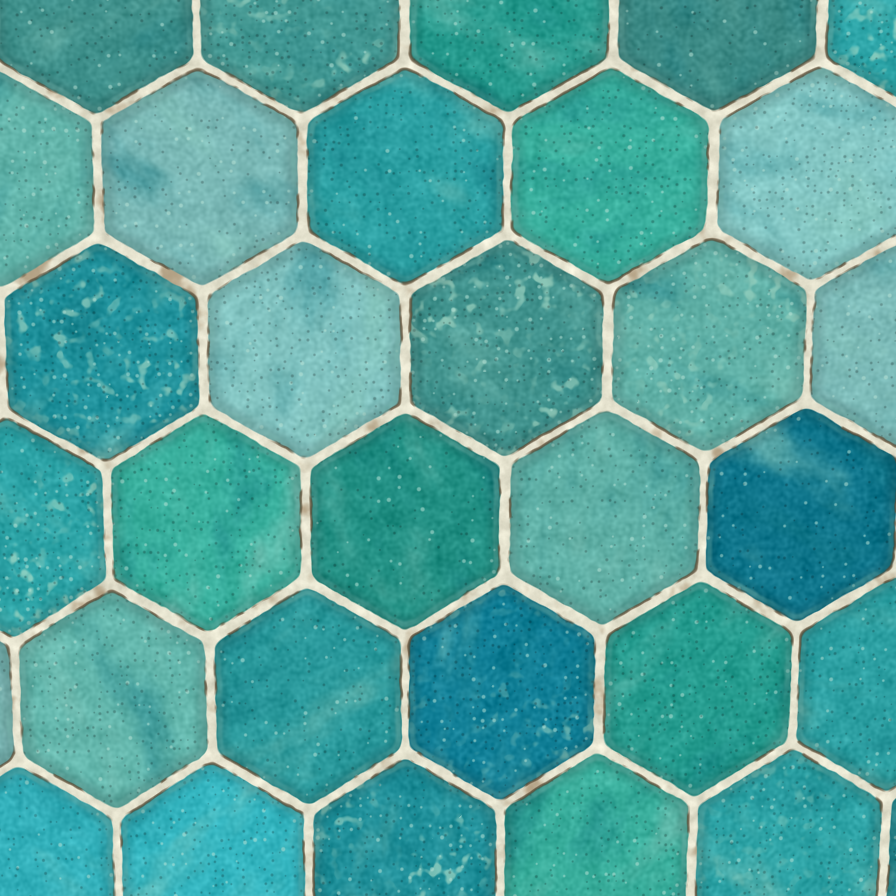
A Shadertoy shader for this pattern:

```glsl
// Hand-glazed hexagonal tiles in turquoise tones with worn cream grout.

const vec2 LATTICE = vec2(1.0, 1.732);   // period of each of the two hex sublattices
const float ROW_STEP = 0.1925;           // row spacing in canvas heights
const float GROUT_HALF = 0.024;          // half joint width in tile widths

vec2 hash22(vec2 p) {
    vec3 a = fract(vec3(p.xyx) * vec3(0.1031, 0.1030, 0.0973));
    a += dot(a, a.yzx + 33.33);
    return fract((a.xx + a.yz) * a.zy);
}

float gradDot(vec2 cell, vec2 offset) {
    return dot(hash22(cell) * 2.0 - 1.0, offset);
}

float gradientNoise(vec2 p) {
    vec2 i = floor(p), f = fract(p), e = vec2(1.0, 0.0);
    vec2 s = f * f * f * (f * (f * 6.0 - 15.0) + 10.0);
    return mix(mix(gradDot(i, f), gradDot(i + e, f - e), s.x),
               mix(gradDot(i + e.yx, f - e.yx), gradDot(i + e.xx, f - e.xx), s.x), s.y);
}

float fbm(vec2 p) {
    float sum = 0.0, amp = 1.0;
    for (int k = 0; k < 4; k++) {
        sum += amp * gradientNoise(p);
        p = mat2(1.6, 1.2, -1.2, 1.6) * p + 7.3;
        amp *= 0.5;
    }
    return sum;
}

// Scattered round dots; density is the chance that a cell holds one
float specks(vec2 p, float density, float radius, float blur) {
    vec2 cell = floor(p), h = hash22(cell + 41.0), pick = hash22(cell + 97.0);
    float r = radius * (0.4 + 0.6 * pick.y);
    float d = length(fract(p) - 0.3 - 0.4 * h);
    return (1.0 - smoothstep(r - blur, r + blur, d)) * step(pick.x, density);
}

// Canvas to tile units: rows narrow and tilt slightly towards the bottom
vec2 tileSpace(vec2 uv) {
    float down = 1.0 - uv.y, x = uv.x - 0.452;
    float row = (down + 0.026 * down * x - 0.004) / ROW_STEP;
    return vec2(x / (0.233 - 0.0202 * down), (row - 1.0) * 0.866);
}

vec2 nearestCentre(vec2 q) {
    vec2 a = floor(q / LATTICE + 0.5) * LATTICE;
    vec2 b = (floor(q / LATTICE) + 0.5) * LATTICE;
    return distance(q, a) < distance(q, b) ? a : b;
}

// Distance to the joint centre line, with softly rounded corners
float hexEdge(vec2 p) {
    const float sharpness = 75.0;
    vec3 axes = abs(vec3(p.x, dot(p, vec2(0.5, 0.866)), dot(p, vec2(0.5, -0.866))));
    vec3 e = exp(sharpness * (axes - 0.5));
    return -log(e.x + e.y + e.z) / sharpness;
}

vec3 glazeColour(float pick) {
    const vec3 glazes[9] = vec3[9](
        vec3(0.06, 0.48, 0.57), vec3(0.12, 0.56, 0.60), vec3(0.17, 0.62, 0.63),
        vec3(0.14, 0.59, 0.54), vec3(0.22, 0.67, 0.60), vec3(0.20, 0.69, 0.73),
        vec3(0.25, 0.57, 0.55), vec3(0.38, 0.70, 0.66), vec3(0.50, 0.75, 0.74));
    return glazes[int(pick * 8.99)];
}

vec3 tileGlaze(vec2 p, vec2 id, float edge, float pixel) {
    vec2 look = hash22(id + 13.0), wear = hash22(id + 59.0);
    vec2 s = p + id * 3.7;
    float turn = look.y * 6.283;
    vec2 brush = mat2(cos(turn), sin(turn), -sin(turn), cos(turn)) * s;
    vec3 col = glazeColour(look.x) * (0.95 + 0.1 * wear.y);

    // Brushed clouds, mottling and fine grain
    float cloud = fbm(brush * vec2(1.5, 3.2));
    col = mix(col, vec3(0.52, 0.77, 0.72), smoothstep(0.0, 0.8, cloud) * 0.6);
    col = mix(col, vec3(0.07, 0.46, 0.50), smoothstep(0.0, 0.8, -cloud) * 0.5);
    col += 0.07 * fbm(s * 9.0) + 0.09 * gradientNoise(s * 38.0);

    // Milky blisters on some tiles, pale and dark pinholes on all
    float foam = smoothstep(0.6, 0.85, wear.x) * smoothstep(-0.3, 0.3, gradientNoise(s * 2.3));
    float blister = smoothstep(0.08, 0.4, gradientNoise(s * 15.0) + 0.4 * gradientNoise(s * 29.0));
    col = mix(col, vec3(0.66, 0.86, 0.78), foam * blister * 0.7);
    col = mix(col, vec3(0.72, 0.89, 0.84), 0.55 * specks(s * 19.0, 0.14 + 0.3 * foam, 0.2, 19.0 * pixel));
    col = mix(col, col * 0.6, 0.6 * specks(s * 27.0, 0.12 + 0.3 * wear.y, 0.2, 27.0 * pixel));

    // Glaze pools darker near the rim, then thins to a pale lip
    float rim = edge - GROUT_HALF;
    col *= 1.0 - 0.16 * (1.0 - smoothstep(0.0, 0.09, rim));
    float lip = 1.0 - smoothstep(0.004, 0.022, abs(rim - 0.018));
    return mix(col, vec3(0.48, 0.73, 0.69), lip * (0.22 + 0.5 * gradientNoise(s * 6.0)));
}

vec3 groutColour(vec2 q) {
    vec3 col = vec3(0.90, 0.89, 0.81) + 0.12 * fbm(q * 14.0);
    float dirt = smoothstep(0.15, 0.5, fbm(q * 4.0 + 20.0));
    return mix(col, vec3(0.60, 0.50, 0.37), dirt * 0.65);
}

void mainImage(out vec4 fragColor, in vec2 fragCoord) {
    vec2 q = tileSpace(fragCoord / iResolution.y);
    float pixel = 4.5 / iResolution.y;
    vec2 centre = nearestCentre(q), p = q - centre;
    vec2 id = floor(centre / LATTICE * 2.0 + 0.5) + 50.0;

    // Uneven joints: small tile shifts and chipped edges
    vec2 shift = (hash22(id + 71.0) - 0.5) * 0.012;
    float edge = hexEdge(p - shift) + 0.009 * gradientNoise(q * 7.0) + 0.006 * gradientNoise(q * 24.0);
    float cover = smoothstep(-pixel, pixel, edge - GROUT_HALF);
    vec3 col = mix(groutColour(q), tileGlaze(p, id, edge, pixel), cover);

    // Broken brown cracks where grout meets glaze
    float crack = 1.0 - smoothstep(0.002, 0.006 + pixel, abs(edge - GROUT_HALF));
    float broken = smoothstep(-0.02, 0.22, gradientNoise(q * 5.0 + id * 2.3) + 0.4 * gradientNoise(q * 21.0));
    col = mix(col, vec3(0.36, 0.29, 0.20), crack * broken * 0.75);
    fragColor = vec4(clamp(col, 0.0, 1.0), 1.0);
}
```
